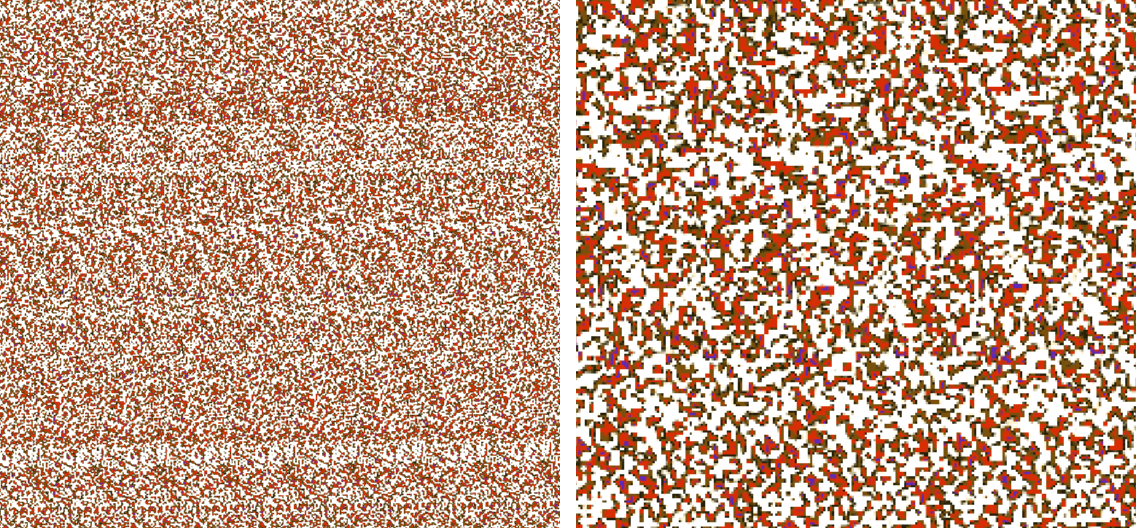
Left, the full canvas; right, a detail of the centre.
Reproduce this pattern procedurally as a WebGL 1 fragment shader.

```glsl
precision highp float;
// Random-grain stereogram: a strip of wrapped noise repeats across the canvas,
// its phase bent by a soft relief. Noise heights, read on a fine dot grid, are
// cut into colour levels: red grains with olive and black rims on white.

uniform vec2 u_resolution;

#define REPEATS 8.75      // strips across the canvas
#define GRAINS 40.0       // noise cells across one strip
#define DOTS 768.0        // square dots across the canvas
#define RELIEF 0.10       // phase shift of the hidden mound, in strips
#define DRIFT 0.012       // rise of the rows toward the right
#define WEAR 0.10         // fresh noise that differs between strips
#define BAND_DEPTH 0.06   // density change from row to row
#define PATCH_DEPTH 0.06  // density change inside a strip
#define INK_LEVEL 0.505   // noise height where the ground ends
#define EDGE 0.03         // softness of the level steps
#define SAMPLES 4         // subsamples per pixel side
#define FILTER 1.35       // smoothing width, in samples of the canvas

float hash(vec2 p) {
  vec3 q = fract(vec3(p.xyx) * 0.1031);
  q += dot(q, q.yzx + 33.33);
  return fract((q.x + q.y) * q.z);
}

// Value noise that wraps in x after the given number of cells
float wrappedNoise(vec2 p, float period) {
  vec2 cell = floor(p);
  vec2 t = fract(p);
  t = t * t * (3.0 - 2.0 * t);
  float left = mod(cell.x, period);
  float right = mod(cell.x + 1.0, period);
  float low = mix(hash(vec2(left, cell.y)), hash(vec2(right, cell.y)), t.x);
  float high = mix(hash(vec2(left, cell.y + 1.0)),
                   hash(vec2(right, cell.y + 1.0)), t.x);
  return mix(low, high, t.y);
}

// Smooth mound with a shallow ripple, 0 at the canvas borders
float relief(vec2 uv) {
  vec2 d = (uv - vec2(0.5, 0.47)) / vec2(0.42, 0.36);
  float mound = 1.0 - smoothstep(0.1, 1.0, length(d));
  return mound * (0.85 + 0.15 * cos(9.0 * d.y));
}

// Row bands, patches and thin streaks, repeated with the strip
float density(vec2 strip) {
  float bands = wrappedNoise(vec2(0.5, strip.y * 7.0 + 71.0), 64.0) - 0.5;
  float patches = wrappedNoise(strip * 6.0 + vec2(0.0, 19.0), 6.0) - 0.5;
  float streaks = wrappedNoise(strip * vec2(4.0, 30.0) + vec2(0.0, 137.0), 4.0) - 0.5;
  return BAND_DEPTH * bands + PATCH_DEPTH * patches + 0.06 * streaks;
}

float above(float level, float height) {
  return smoothstep(level - EDGE, level + EDGE, height);
}

// Ground, cream fringe, black rim, olive rim, red core, violet peak
vec3 grainColour(float height) {
  vec3 colour = vec3(1.0);
  colour = mix(colour, vec3(1.0, 0.95, 0.80), above(INK_LEVEL - 0.05, height));
  colour = mix(colour, vec3(0.14, 0.12, 0.04), above(INK_LEVEL, height));
  colour = mix(colour, vec3(0.47, 0.32, 0.05), above(INK_LEVEL + 0.08, height));
  colour = mix(colour, vec3(0.85, 0.18, 0.02), above(INK_LEVEL + 0.21, height));
  return mix(colour, vec3(0.36, 0.16, 0.72), above(INK_LEVEL + 0.41, height));
}

vec3 pattern(vec2 uv) {
  // Each dot takes the colour at its centre
  uv = (floor(uv * DOTS) + 0.5) / DOTS;
  // Strip units: x counts the repeats, y uses the same scale
  vec2 strip = uv * REPEATS;
  strip.x += RELIEF * relief(uv);
  strip.y -= DRIFT * uv.x * REPEATS;
  vec2 grain = strip * GRAINS + vec2(0.0, 400.0);
  float height = wrappedNoise(grain, GRAINS);
  height += WEAR * (wrappedNoise(grain + vec2(50.0, 900.0), 4096.0) - 0.5);
  return grainColour(height + density(strip));
}

void main() {
  vec3 sum = vec3(0.0);
  float side = float(SAMPLES);
  for (int j = 0; j < SAMPLES; j++) {
    for (int i = 0; i < SAMPLES; i++) {
      vec2 offset = (vec2(float(i), float(j)) + 0.5) / side - 0.5;
      sum += pattern((gl_FragCoord.xy + FILTER * offset) / u_resolution.x);
    }
  }
  gl_FragColor = vec4(sum / (side * side), 1.0);
}
```
